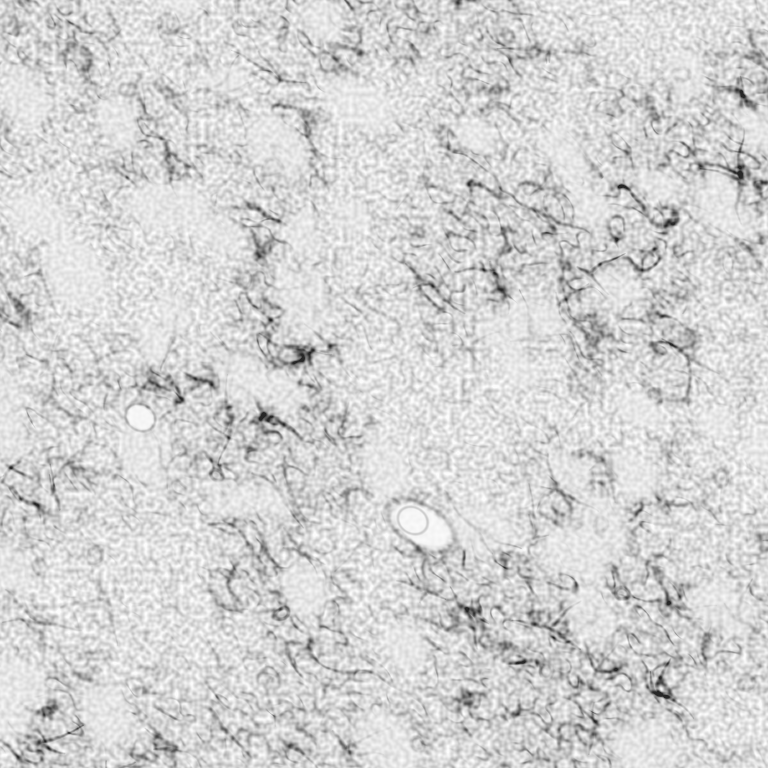
A WebGL 2 fragment shader for this texture:

```glsl
#version 300 es
precision highp float;
// Grey stained tissue: grainy ground, pale cell bodies, tangled dark fibres and a few clear holes.
uniform vec2 u_resolution;
out vec4 outColor;

float hash(vec2 p) {
  return fract(sin(dot(p, vec2(127.1, 311.7))) * 43758.5453);
}

vec2 hash2(vec2 p) {
  return vec2(hash(p), hash(p + 17.3));
}

mat2 rotation(float a) {
  return mat2(cos(a), -sin(a), sin(a), cos(a));
}

float cornerSlope(vec2 cell, vec2 offset) {
  float a = 6.2832 * hash(cell);
  return dot(vec2(cos(a), sin(a)), offset);
}

// Signed gradient noise
float noise(vec2 p) {
  vec2 i = floor(p), f = fract(p);
  vec2 u = f * f * f * (f * (f * 6.0 - 15.0) + 10.0);
  vec2 e = vec2(1.0, 0.0);
  float low = mix(cornerSlope(i, f), cornerSlope(i + e, f - e), u.x);
  float high = mix(cornerSlope(i + e.yx, f - e.yx), cornerSlope(i + e.xx, f - e.xx), u.x);
  return mix(low, high, u.y);
}

// Thin lines along the zero crossings of the noise
float strands(vec2 p, float width) {
  return 1.0 - smoothstep(0.0, width, abs(noise(p)));
}

// Soft pale ellipses scattered on a grid
float paleBodies(vec2 p) {
  vec2 base = floor(p);
  float cover = 0.0;
  for (int y = -1; y <= 1; y++)
    for (int x = -1; x <= 1; x++) {
      vec2 cell = base + vec2(x, y);
      vec2 d = rotation(-0.7 + 1.2 * (hash(cell + 5.1) - 0.5)) * (p - cell - hash2(cell));
      float radius = mix(0.22, 0.42, hash(cell + 9.7));
      float body = 1.0 - smoothstep(0.6, 1.15, length(d * vec2(0.8, 1.2)) / radius);
      cover = max(cover, body * step(0.35, hash(cell + 31.4)));
    }
  return cover;
}

// Branched, tapering processes and small rings, one per grid cell
float processes(vec2 p) {
  vec2 base = floor(p);
  float dark = 0.0;
  for (int y = -1; y <= 1; y++)
    for (int x = -1; x <= 1; x++) {
      vec2 cell = base + vec2(x, y);
      vec2 d = p - cell - 0.2 - 0.6 * hash2(cell + 3.3);
      float kind = hash(cell + 41.9);
      float strength = mix(0.35, 1.0, hash(cell + 23.7));
      if (kind < 0.1) {
        float ring = 1.0 - smoothstep(0.01, 0.06, abs(length(d) - 0.11));
        dark = max(dark, 0.7 * strength * ring);
      } else if (kind > 0.42) {
        for (int arm = 0; arm < 3; arm++) {
          vec2 h = hash2(cell + 7.7 * float(arm + 1));
          float angle = -0.8 + 3.1416 * float(arm) + 1.7 * (h.x - 0.5);
          if (arm == 2) angle = 6.2832 * h.x;
          vec2 q = rotation(angle) * d;
          float reach = 0.2 + 0.6 * h.y;
          float t = clamp(q.x / reach, 0.0, 1.0);
          float gap = length(q - vec2(t * reach, 0.12 * t * t * (h.x - 0.5)));
          float line = 1.0 - smoothstep(0.0, mix(0.075, 0.025, t), gap);
          dark = max(dark, strength * line * (1.0 - 0.6 * t));
        }
      }
    }
  return dark;
}

void main() {
  vec2 p = gl_FragCoord.xy / u_resolution;
  vec2 bend = vec2(noise(p * 24.0), noise(p * 24.0 + 50.0));
  vec2 w = p + 0.012 * bend;
  vec2 along = rotation(-0.7) * w;

  float density = smoothstep(-0.35, 0.4, noise(p * 3.3 + 8.0) + 0.6 * noise(p * 7.5));
  float pale = paleBodies(9.0 * p + 8.0 * 0.012 * bend);
  float grain = noise(p * 150.0);
  float mottle = noise(p * 72.0 + 20.0);

  // Fibre tangle, broken into short pieces
  float pieces = smoothstep(-0.1, 0.35, noise(w * 19.0 + 30.0));
  float coarse = strands(along * vec2(15.0, 31.0), 0.15) * pieces;
  float fine = strands(along * vec2(38.0, 62.0) + 70.0, 0.2);
  fine *= smoothstep(-0.25, 0.3, noise(w * 33.0 + 90.0));
  float shade = 0.02 + 0.055 * density;
  shade += coarse * (0.08 + 0.36 * density) + fine * (0.07 + 0.2 * density);
  shade += 0.09 * mottle * (0.4 + density);
  shade *= 1.0 - 0.85 * pale;
  shade += 0.52 * processes(w * 12.0 + 4.0) * (0.35 + 0.65 * density) * (1.0 - 0.6 * pale);
  shade *= 1.0 - 0.6 * grain;
  float tone = 0.912 - shade + grain * mix(0.2, 0.11, pale);

  // Clear holes with a thin dark rim
  for (int i = 0; i < 3; i++) {
    vec2 centre = 0.1 + 0.8 * hash2(vec2(float(i) + 2.0, 6.0));
    vec2 size = i == 0 ? vec2(0.044, 0.024) : vec2(0.018, 0.015);
    float r = length(rotation(-0.55) * (p - centre) / size);
    tone -= 0.16 * (1.0 - smoothstep(0.0, 0.2, abs(r - 1.12)));
    tone = mix(tone, 0.965 + 0.03 * grain, 1.0 - smoothstep(0.8, 1.08, r));
  }

  outColor = vec4(vec3(clamp(tone, 0.15, 0.99)), 1.0);
}
```
